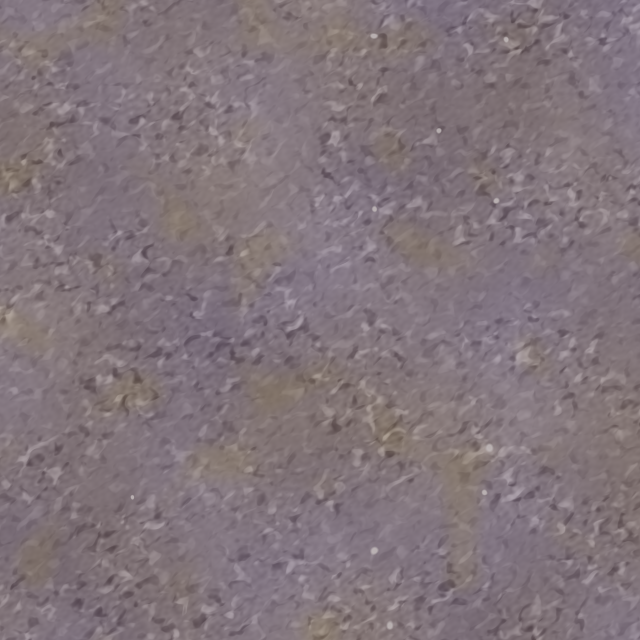
A WebGL 1 fragment shader for this texture:

```glsl
precision highp float;

uniform vec2 u_resolution;

const vec3 STONE = vec3(0.508, 0.458, 0.486);
const vec3 COOL_SHIFT = vec3(-0.015, -0.008, 0.055);
const vec3 OLIVE_SHIFT = vec3(0.015, 0.012, -0.045);
const vec3 SPECK_COLOR = vec3(0.76, 0.73, 0.73);

const float GRAIN_ANGLE = 0.60;    // flakes lean up to the right
const float GRAIN_STRETCH = 0.68;
const float FLAKE_SCALE = 58.0;
const float FINE_SCALE = 125.0;
const float PATCH_SCALE = 8.0;
const float TINT_SCALE = 4.5;
const float WARP_AMOUNT = 0.45;
const float LIGHT_GAIN = 0.100;
const float DARK_GAIN = 0.095;
const float FINE_GAIN = 0.065;
const float BROAD_GAIN = 0.060;
const float SPECK_SCALE = 11.0;
const float SPECK_CHANCE = 0.10;
const float SPECK_RADIUS = 0.075;

vec2 hash2(vec2 p) {
  vec3 h = fract(p.xyx * vec3(0.1031, 0.1030, 0.0973));
  h += dot(h, h.yzx + 33.33);
  return fract((h.xx + h.yz) * h.zy);
}

float cornerSlope(vec2 cell, vec2 corner, vec2 f) {
  float angle = 6.2832 * hash2(cell + corner).x;
  return dot(vec2(cos(angle), sin(angle)), f - corner);
}

// Gradient noise, roughly -0.7 to 0.7
float noise(vec2 p) {
  vec2 cell = floor(p);
  vec2 f = p - cell;
  vec2 w = f * f * f * (f * (f * 6.0 - 15.0) + 10.0);
  float low = mix(cornerSlope(cell, vec2(0.0), f),
                  cornerSlope(cell, vec2(1.0, 0.0), f), w.x);
  float high = mix(cornerSlope(cell, vec2(0.0, 1.0), f),
                   cornerSlope(cell, vec2(1.0), f), w.x);
  return mix(low, high, w.y);
}

// Two octaves give each flake a ragged outline
float flakeField(vec2 p) {
  return noise(p) + 0.42 * noise(p * 2.1 + 17.3);
}

// Sparse pale chips, each kept inside its own cell
float specks(vec2 p) {
  vec2 cell = floor(p);
  vec2 center = 0.2 + 0.6 * hash2(cell + 71.0);
  vec2 traits = hash2(cell + 139.0);
  float radius = SPECK_RADIUS * mix(0.6, 1.2, traits.y);
  float dist = length(p - cell - center);
  return step(traits.x, SPECK_CHANCE) * (1.0 - smoothstep(radius * 0.4, radius, dist));
}

void main() {
  vec2 uv = gl_FragCoord.xy / min(u_resolution.x, u_resolution.y);

  // Lean and stretch the grain
  float c = cos(GRAIN_ANGLE);
  float s = sin(GRAIN_ANGLE);
  vec2 grain = vec2(c * uv.x + s * uv.y, c * uv.y - s * uv.x);
  grain.x *= GRAIN_STRETCH;

  vec2 flake = grain * FLAKE_SCALE + 200.0;
  vec2 warp = vec2(noise(flake * 0.9 + 31.7), noise(flake * 0.9 + 83.1));
  flake += WARP_AMOUNT * warp;

  // Quiet areas alternate with busy ones
  float patches = noise(uv * PATCH_SCALE + 40.0) + 0.5 * noise(uv * PATCH_SCALE * 2.3 + 60.0);
  float busy = mix(0.45, 1.2, smoothstep(-0.35, 0.35, patches));

  // Light and dark flakes over a flat ground
  float light = smoothstep(0.08, 0.50, flakeField(flake));
  float dark = smoothstep(0.08, 0.50, flakeField(flake * 1.08 + 311.0));
  float fine = noise(grain * FINE_SCALE + 500.0);
  float broad = noise(uv * 3.2 + 90.0) + 0.5 * noise(uv * 13.0 + 120.0);
  float tone = busy * (LIGHT_GAIN * light - DARK_GAIN * dark)
             + FINE_GAIN * fine * busy + BROAD_GAIN * broad;

  // Faint cool and olive stains
  float cool = noise(uv * TINT_SCALE + 150.0);
  float olive = smoothstep(0.1, 0.55, noise(uv * TINT_SCALE * 2.0 + 180.0));
  vec3 color = STONE + tone * vec3(1.0, 1.03, 1.0);
  color += COOL_SHIFT * cool + OLIVE_SHIFT * olive;

  vec2 chip = uv * SPECK_SCALE + 0.05 * warp;
  color = mix(color, SPECK_COLOR, 0.85 * specks(chip));

  gl_FragColor = vec4(color, 1.0);
}
```
